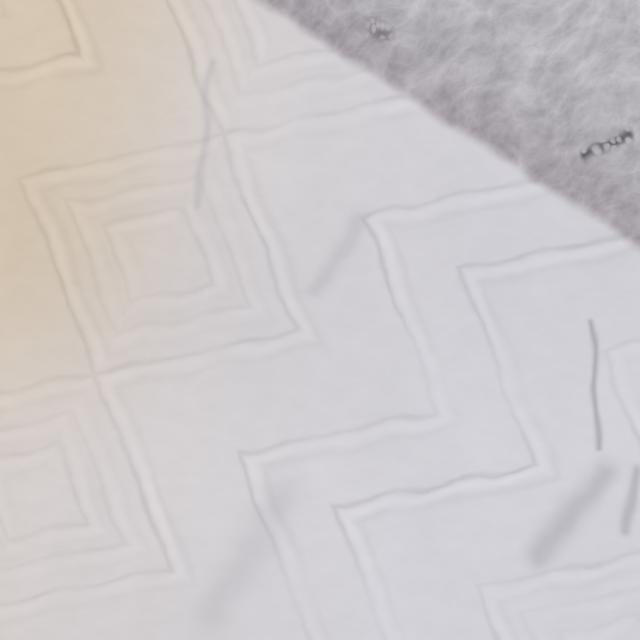
This texture is drawn by a WebGL 1 fragment shader. Its source:

```glsl
precision highp float;
uniform vec2 u_resolution;

#define DIAMOND_CENTRE vec2(0.247, 0.603)
#define AXIS_U vec2(0.3125, 0.065)
#define AXIS_V vec2(0.117, -0.306)
#define CHAIN_SPACING 1.89
#define GROOVE_WIDTH 0.014
#define GROOVE_DEPTH 0.062
#define WOBBLE 0.0028
#define COOL_WHITE vec3(0.825, 0.82, 0.843)
#define SOFT_WHITE vec3(0.833, 0.806, 0.797)
#define WARM_CREAM vec3(0.832, 0.772, 0.695)
#define FUR_GREY vec3(0.685, 0.672, 0.695)
#define FOLD_SHADE vec3(0.66, 0.645, 0.68)

float cross2(vec2 a, vec2 b) { return a.x * b.y - a.y * b.x; }
float gauss(float x) { return exp(-x * x); }

vec2 hash2(vec2 p) {
  p = vec2(dot(p, vec2(127.1, 311.7)), dot(p, vec2(269.5, 183.3)));
  return fract(sin(p) * 43758.5);
}

// Distance to the nearest scattered point, about 0 to 1
float cellular(vec2 p) {
  vec2 cell = floor(p), f = fract(p);
  float nearest = 2.0;
  for (int j = -1; j <= 1; j++)
    for (int i = -1; i <= 1; i++) {
      vec2 o = vec2(float(i), float(j));
      vec2 d = o + hash2(cell + o) - f;
      nearest = min(nearest, dot(d, d));
    }
  return sqrt(nearest);
}

// Centred sum of cellular octaves
float layeredCells(vec2 p) {
  float sum = 0.0, amp = 0.5;
  for (int i = 0; i < 4; i++) {
    sum += amp * (cellular(p) - 0.48);
    p = mat2(1.6, 1.2, -1.2, 1.6) * p + 7.3;
    amp *= 0.62;
  }
  return sum;
}

vec2 waves(vec2 p) {
  vec2 w = vec2(0.0);
  float amp = 1.0;
  for (int i = 0; i < 4; i++) {
    w += amp * sin(p.yx * vec2(1.0, 1.3) + w.yx + float(i) * 2.1);
    p = mat2(1.5, 1.1, -1.1, 1.5) * p;
    amp *= 0.6;
  }
  return w;
}

// Signed chevron offset: zero on the outline of a chain of diamonds
vec2 chevron(vec2 p) {
  p -= DIAMOND_CENTRE;
  vec2 st = vec2(cross2(p, AXIS_V), cross2(AXIS_U, p)) / cross2(AXIS_U, AXIS_V);
  float across = 0.5 * (st.x + st.y), along = 0.5 * (st.x - st.y);
  float chain = floor(across / CHAIN_SPACING + 0.5);
  across -= chain * CHAIN_SPACING;
  along += 0.5 * chain;
  float zigzag = 0.5 - abs(fract(along + 0.5) - 0.5);
  return vec2(abs(across) - zigzag, across < 0.0 ? -1.0 : 1.0);
}

// Stitched valley with a puffed ridge beside it
float groove(vec2 c, float level) {
  float d = (c.x - level) * c.y;
  return 0.4 * gauss((d - 0.04) / 0.024) - gauss(d / GROOVE_WIDTH)
       - 0.35 * gauss((d - 0.088) / 0.02);
}

// Soft crease between two ends
float crease(vec2 p, vec2 a, vec2 b, float width) {
  vec2 ab = b - a;
  float h = clamp(dot(p - a, ab) / dot(ab, ab), 0.0, 1.0);
  return gauss(length(p - a - ab * h) / width);
}

vec3 fabric(vec2 p) {
  // Light falls from warm at the left to cool at the right
  float cool = smoothstep(-0.1, 0.75, p.x + 0.25 * (0.5 - p.y));
  float warm = smoothstep(0.38, -0.03, p.x - 0.22 * (p.y - 0.6)) * smoothstep(0.2, 0.62, p.y);
  vec3 col = mix(mix(SOFT_WHITE, COOL_WHITE, cool), WARM_CREAM, warm);

  // Quilted lines, worn unevenly
  vec2 q = p + WOBBLE * waves(p * 38.0);
  vec2 c = chevron(q);
  float relief = groove(c, 0.0) + groove(c, 0.52) + groove(c, 0.87);
  relief += 0.5 * (groove(c, -0.3) + groove(c, -0.17));
  float wear = 0.62 + 0.2 * waves(p * 17.0 + 4.0).x;
  col += GROOVE_DEPTH * clamp(wear, 0.2, 1.0) * relief;

  // Pucker and gentle undulation
  col += 0.022 * layeredCells(q * vec2(20.0, 34.0));
  col += 0.005 * waves(p * 8.0).x;

  // Loose folds
  float fold = 0.28 * crease(q, vec2(0.495, 0.545), vec2(0.56, 0.66), 0.014);
  fold += 0.22 * crease(q, vec2(0.33, 0.04), vec2(0.44, 0.22), 0.03);
  fold += 0.3 * crease(q, vec2(0.31, 0.68), vec2(0.33, 0.9), 0.007);
  fold += 0.5 * crease(q, vec2(0.84, 0.13), vec2(0.945, 0.26), 0.02);
  fold += 0.75 * crease(q, vec2(0.925, 0.5), vec2(0.935, 0.3), 0.005);
  fold += 0.6 * crease(q, vec2(0.995, 0.26), vec2(0.98, 0.17), 0.009);
  return mix(col, FOLD_SHADE, clamp(fold, 0.0, 1.0));
}

vec3 fur(vec2 p, float depth) {
  vec2 q = p + 0.006 * waves(p * 24.0);
  float tufts = layeredCells(mat2(0.8, -0.6, 0.6, 0.8) * q * vec2(18.0, 27.0));
  vec3 col = FUR_GREY + 0.2 * tufts + 0.05 * smoothstep(0.02, 0.22, depth);
  col -= vec3(0.02, 0.035, 0.03) * gauss(depth / 0.045);
  float dark = 0.9 * crease(q, vec2(0.911, 0.753), vec2(0.983, 0.787), 0.007);
  dark += 0.5 * crease(q, vec2(0.58, 0.955), vec2(0.6, 0.95), 0.014);
  return col - 0.32 * dark * smoothstep(0.15, 0.6, cellular(q * 75.0));
}

void main() {
  vec2 p = gl_FragCoord.xy / u_resolution;
  float depth = dot(p - vec2(0.404, 1.0), vec2(0.542, 0.841)) + 0.002 * waves(p * 30.0).y;
  vec3 col = mix(fabric(p), fur(p, depth), smoothstep(-0.012, 0.012, depth));
  gl_FragColor = vec4(col, 1.0);
}
```
